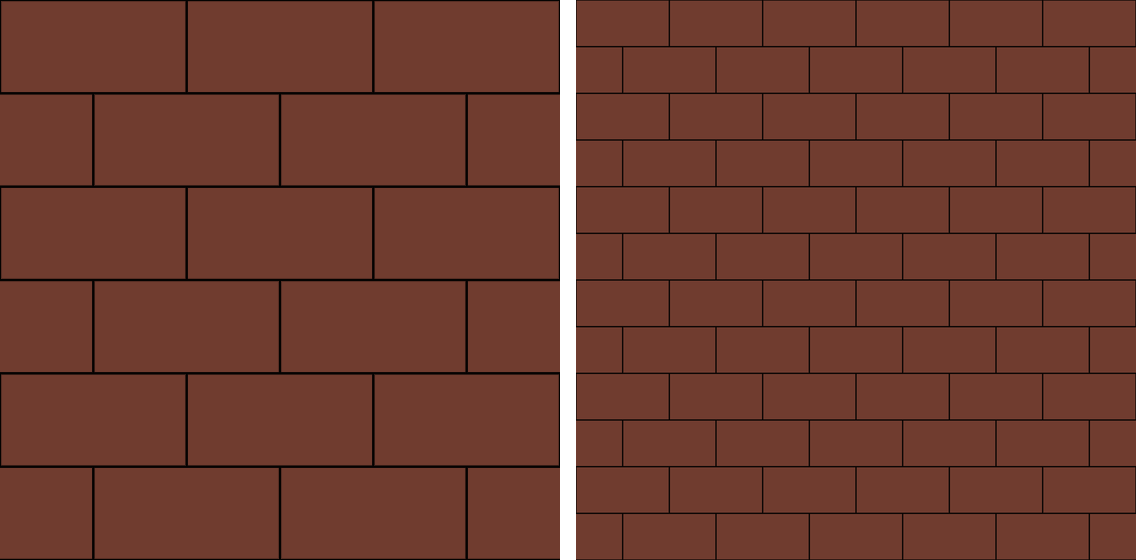
Left: one tile. Right: repeated 2 by 2.
Give the GLSL for this pattern, as a Shadertoy shader.

```glsl
// Running-bond brick wall: three flat red-brown bricks across, six courses up,
// alternate courses shifted by half a brick, with thin near-black joints.
// The distance to the nearest joint gives the antialiased line; it tiles exactly.

// Distance to the nearest joint, in canvas units
float jointDistance(vec2 uv) {
    const vec2 repeats = vec2(3.0, 6.0);
    vec2 cell = uv * repeats;

    // Even courses, counted from the bottom, shift by half a brick
    cell.x += 0.5 * (1.0 - mod(floor(cell.y), 2.0));

    vec2 toEdge = (0.5 - abs(fract(cell) - 0.5)) / repeats;
    return min(toEdge.x, toEdge.y);
}

void mainImage(out vec4 fragColor, in vec2 fragCoord) {
    vec2 uv = fragCoord / iResolution.xy;
    float pixel = 1.0 / min(iResolution.x, iResolution.y);

    // Joint coverage, softened over one pixel around its half width
    float brickMask = clamp((jointDistance(uv) - 0.0022) / pixel + 0.5, 0.0, 1.0);

    vec3 joint = vec3(0.012, 0.006, 0.005);
    vec3 brick = vec3(0.44, 0.235, 0.184);
    fragColor = vec4(mix(joint, brick, brickMask), 1.0);
}
```
